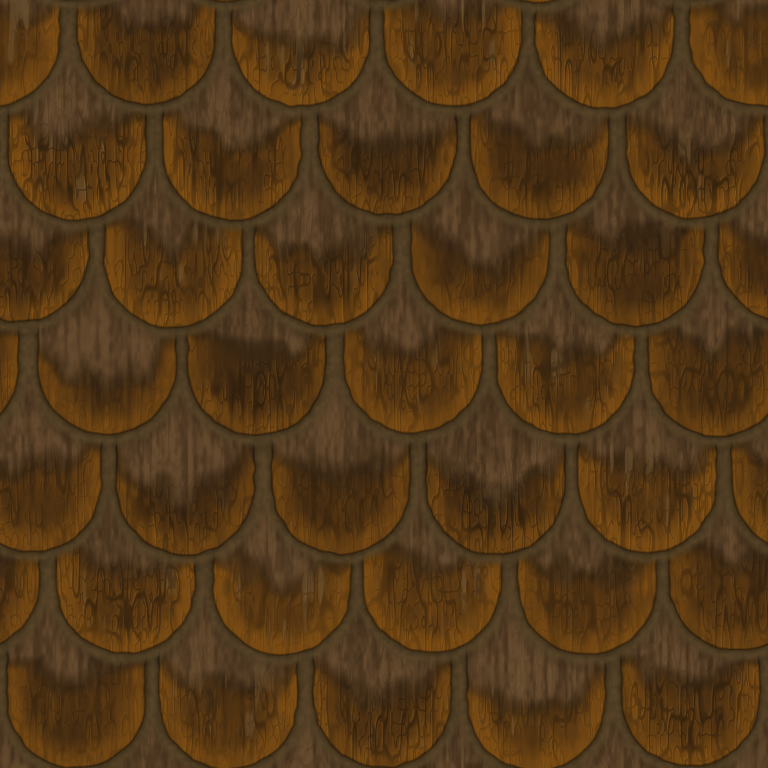
This texture is drawn by a Shadertoy shader. Its source:

```glsl
const float COLUMNS = 5.0;
const float ROWS = 7.0;
const float RADIUS = 0.0905;       // half width of a shingle
const float JITTER = 0.004;        // placement variation
const float RIM_WIDTH = 0.012;     // dusty band around each shingle
const float EDGE_WIDTH = 0.0035;   // dark outline
const float EDGE_WOBBLE = 0.003;
const float CRACK_DEPTH = 0.62;

// Per row, bottom to top: sideways shift in columns and lift in canvas units
const float ROW_SHIFT[7] = float[7](0.48, 0.82, 0.22, 0.68, 0.115, 0.52, 0.95);
const float ROW_LIFT[7] = float[7](0.0, 0.007, -0.005, 0.005, 0.005, 0.002, 0.004);

const vec3 DULL_LIGHT = vec3(0.39, 0.285, 0.175);
const vec3 DULL_DARK = vec3(0.29, 0.205, 0.12);
const vec3 AMBER = vec3(0.47, 0.29, 0.075);
const vec3 DARK_WOOD = vec3(0.26, 0.165, 0.065);
const vec3 CRACK = vec3(0.13, 0.085, 0.035);
const vec3 FLAKE = vec3(0.42, 0.32, 0.19);
const vec3 RIM = vec3(0.345, 0.27, 0.155);

struct Shingle { vec2 p; float d; vec2 id; };

float hash(vec2 p) {
    vec3 q = fract(p.xyx * 0.1031);
    q += dot(q, q.yzx + 33.33);
    return fract((q.x + q.y) * q.z);
}

float noise(vec2 p) {
    vec2 i = floor(p), f = fract(p);
    f = f * f * (3.0 - 2.0 * f);
    return mix(mix(hash(i), hash(i + vec2(1, 0)), f.x),
               mix(hash(i + vec2(0, 1)), hash(i + vec2(1, 1)), f.x), f.y);
}

// Closest shingle of a row: straight sides, round lower end
Shingle nearestShingle(vec2 uv, float row) {
    float wrapped = mod(row, ROWS);
    int r = int(wrapped + 0.5) % 7;
    float column = floor(uv.x * COLUMNS - ROW_SHIFT[r] + 0.5);
    Shingle best = Shingle(vec2(0), 1e3, vec2(0));
    for (float k = -1.0; k <= 1.0; k++) {
        vec2 id = vec2(mod(column + k, COLUMNS), wrapped);
        vec2 offset = (vec2(hash(id + 7.3), hash(id + 19.1)) - 0.5) * 2.0 * JITTER;
        vec2 base = vec2((column + k + ROW_SHIFT[r]) / COLUMNS, row / ROWS + ROW_LIFT[r]);
        vec2 p = uv - base - offset;
        float d = length(vec2(p.x, min(p.y - RADIUS, 0.0))) - RADIUS;
        if (d < best.d) best = Shingle(p, d, id);
    }
    best.d += (noise(best.p * 70.0 + best.id * 13.0 + 40.0) - 0.5) * EDGE_WOBBLE;
    return best;
}

// Thin dark contours of stretched noise
float crackLines(vec2 p) {
    float coarse = abs(noise(p * vec2(125, 24)) - 0.5);
    float fine = abs(noise(p * vec2(210, 60) + 31.0) - 0.46);
    return max(1.0 - smoothstep(0.02, 0.13, coarse),
               0.7 - 0.7 * smoothstep(0.02, 0.12, fine));
}

vec3 woodColour(Shingle s) {
    float wear = hash(s.id + 3.7), tone = hash(s.id + 11.9);
    vec2 q = s.p + 2.0 + s.id * vec2(1.37, 1.91);
    float height = s.p.y * ROWS;
    float side = s.p.x / RADIUS;
    float grain = noise(q * vec2(170, 14)) * 0.6 + noise(q * vec2(240, 90)) * 0.4;
    float patches = noise(q * vec2(38, 26));

    // Weathered upper part, sagging in the middle
    float start = mix(0.48, 0.82, wear) + 0.35 * side * side;
    float dull = smoothstep(-0.17, 0.17, height - start + (patches - 0.5) * 0.3);
    dull = max(dull, smoothstep(0.88, 1.05, height));

    // Varnish, brightest along the rounded edge
    float glow = smoothstep(-0.042, -0.007, s.d);
    float varnish = 0.2 + 0.55 * glow + 0.35 * (tone - 0.4)
                  + 0.5 * (grain - 0.5) + 0.3 * (patches - 0.4);
    vec3 painted = mix(DARK_WOOD, AMBER, clamp(varnish, 0.0, 1.0));
    vec3 bare = mix(DULL_DARK, DULL_LIGHT, smoothstep(0.15, 0.8, grain));
    vec3 colour = mix(painted, bare, dull);
    colour *= 1.0 - 0.9 * dull * (1.0 - dull);

    // Cracks with lit lips, and pale flakes
    float crack = crackLines(q);
    float lip = max(crackLines(q + vec2(0.0018, -0.0012)) - crack, 0.0);
    float amount = mix(0.35, 1.0, hash(s.id + 5.2)) * mix(1.0, 0.25, dull)
                 * smoothstep(0.15, 0.6, patches + 0.15) * (1.0 - 0.45 * glow);
    float flake = smoothstep(0.76, 0.9, noise(q * vec2(150, 17) + 9.0));
    colour = mix(colour, FLAKE, flake * 0.6 * smoothstep(0.4, 0.8, tone) * (1.0 - glow));
    colour = mix(colour, CRACK, crack * amount * CRACK_DEPTH);
    return colour * (1.0 + 0.22 * lip * amount);
}

void mainImage(out vec4 fragColor, in vec2 fragCoord) {
    vec2 uv = fragCoord / iResolution.xy;
    float soft = max(1.0 / iResolution.y, 0.0012);
    float row = floor(uv.y * ROWS);
    float dust = noise(uv * 190.0);
    vec3 colour = RIM * 0.85;

    // Each higher row overlaps the one below it
    for (float k = -1.0; k <= 1.0; k++) {
        Shingle s = nearestShingle(uv, row + k);
        float outside = max(s.d, 0.0);
        colour *= 0.86 + 0.14 * smoothstep(0.008, 0.03, outside);
        vec3 rim = RIM * (0.9 + 0.16 * dust) * (1.0 - 0.4 * exp(-outside / EDGE_WIDTH));
        float rimMask = 1.0 - smoothstep(0.5 * RIM_WIDTH, 1.5 * RIM_WIDTH, outside);
        colour = mix(colour, rim, rimMask * 0.85);

        vec3 wood = woodColour(s);
        wood *= 0.5 + 0.5 * smoothstep(0.0, EDGE_WIDTH, -s.d);
        colour = mix(colour, wood, 1.0 - smoothstep(-soft, soft, s.d));
    }
    fragColor = vec4(colour, 1.0);
}
```
